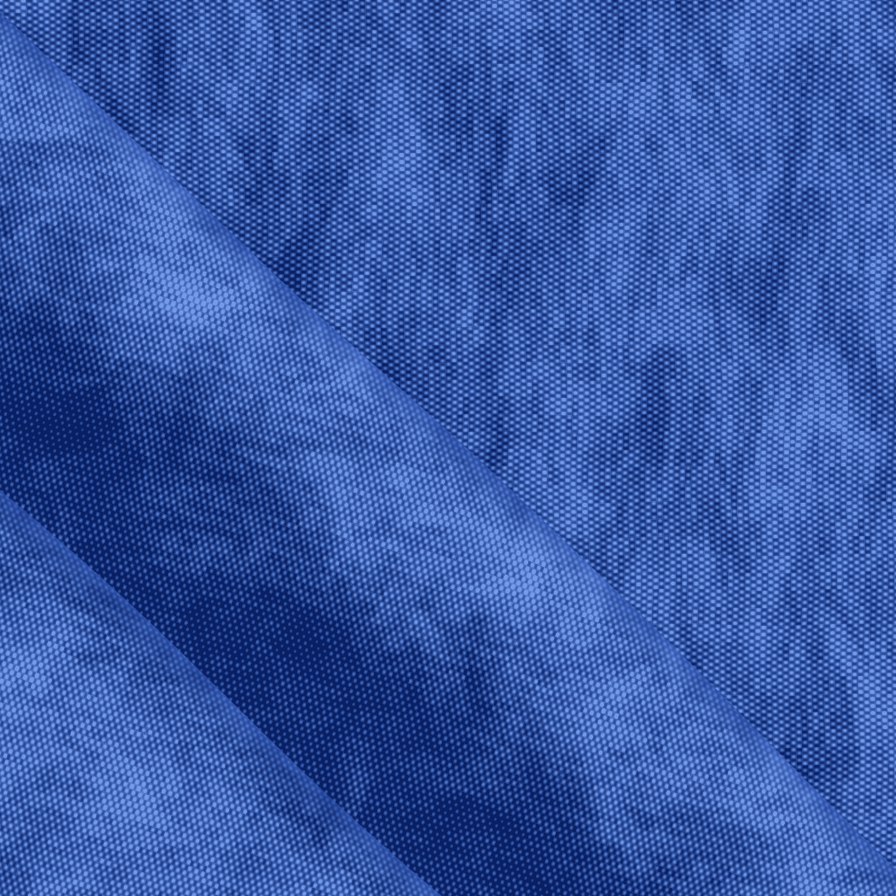
Reproduce this texture procedurally as a WebGL 2 fragment shader.

```glsl
#version 300 es
precision highp float;

uniform vec2 u_resolution;
out vec4 fragColor;

const vec3 DEEP = vec3(0.03, 0.12, 0.39);
const vec3 MID  = vec3(0.205, 0.345, 0.66);
const vec3 HIGH = vec3(0.46, 0.61, 0.92);
const vec3 RIM  = vec3(0.20, 0.35, 0.74);

const vec2 THREADS = vec2(128.0, 78.0);     // crossings along and across a thread
const float WEAVE_CONTRAST = 0.42;
const float RIB = 0.22;                     // strength of the thread rows
const float GRAIN = 0.20;                   // uneven brightness of the threads
const float MOTTLE = 0.19;
const float FOLD_TILT = 0.36;               // weave rotation on the folded cloth
const vec2 UPPER_FOLD = vec2(0.987, -0.957); // height at left, slope
const vec2 LOWER_FOLD = vec2(0.453, -0.915);
const float TAU = 6.28318;

mat2 rotation(float a) {
  return mat2(cos(a), sin(a), -sin(a), cos(a));
}

float hash(vec2 p) {
  return fract(sin(dot(p, vec2(127.1, 311.7))) * 4375.85);
}

// Lightly warped sines in octaves, roughly -1 to 1
float layeredSines(vec2 p) {
  float sum = 0.0, amp = 0.6;
  for (int i = 0; i < 6; i++) {
    p += 0.4 * sin(p.yx * 1.7 + float(i) * 1.9);
    sum += amp * sin(p.x) * cos(p.y);
    p = rotation(1.1) * p * 1.65 + 2.3;
    amp *= 0.74;
  }
  return sum;
}

// Staggered crossings on threads that run along x
float weave(vec2 p) {
  p += 0.0012 * sin(p.yx * 31.0);
  vec2 t = THREADS * p;
  vec2 c = cos(TAU * t);
  float rib = cos(2.0 * TAU * t.y);
  float grain = hash(floor(t * vec2(0.4, 2.0) + 0.5)) - 0.5;
  return WEAVE_CONTRAST * (c.x * c.y + RIB * rib) + GRAIN * grain;
}

float spot(vec2 p, vec2 center, vec2 radius) {
  vec2 q = (p - center) / radius;
  return exp(-dot(q, q));
}

float foldHeight(vec2 fold, float x) {
  return fold.x + fold.y * x;
}

// Weave turned with the fold and squeezed as it curves away
float foldedWeave(vec2 p, float depth) {
  vec2 normal = normalize(vec2(1.0, 1.05));
  vec2 q = p + normal * 0.010 * exp(-depth / 0.04);
  return weave(rotation(FOLD_TILT) * q) * mix(0.5, 0.95, smoothstep(0.0, 0.06, depth));
}

float flatCloth(vec2 p, float gap) {
  float v = 0.49 + MOTTLE * layeredSines(p * vec2(22.0, 11.0) + 1.0);
  v += 0.07 * smoothstep(0.4, 0.9, p.x);
  v -= 0.08 * exp(-gap / 0.05);
  // Creases and worn patches
  v -= 0.26 * spot(p, vec2(0.555, 0.84), vec2(0.013, 0.05));
  v -= 0.22 * spot(p, vec2(0.54, 0.75), vec2(0.014, 0.06));
  v -= 0.22 * spot(p, vec2(0.305, 0.92), vec2(0.012, 0.09));
  v -= 0.22 * spot(p, vec2(0.18, 0.94), vec2(0.014, 0.09));
  v -= 0.16 * spot(p, vec2(0.555, 0.53), vec2(0.02, 0.07));
  v += 0.14 * spot(p, vec2(0.26, 0.88), vec2(0.035, 0.05));
  v += 0.14 * spot(p, vec2(0.595, 0.85), vec2(0.03, 0.05));
  return v + weave(p.yx); // upright threads
}

float rolledCloth(vec2 p, float depth) {
  vec2 along = rotation(0.78) * p;
  float v = mix(0.67, 0.10, smoothstep(0.08, 0.43, depth));
  v -= 0.12 * exp(-depth / 0.03);
  v += MOTTLE * 0.9 * layeredSines(along * vec2(18.0, 20.0) + 4.0);
  // Hollows and raised patches
  v -= 0.16 * spot(p, vec2(0.10, 0.60), vec2(0.035, 0.035));
  v -= 0.14 * spot(p, vec2(0.22, 0.52), vec2(0.05, 0.06));
  v -= 0.12 * spot(p, vec2(0.47, 0.18), vec2(0.05, 0.06));
  v += 0.13 * spot(p, vec2(0.21, 0.71), vec2(0.06, 0.05));
  v += 0.13 * spot(p, vec2(0.57, 0.36), vec2(0.06, 0.06));
  return v + foldedWeave(p, depth);
}

float frontCloth(vec2 p, float depth) {
  float v = mix(0.40, 0.60, smoothstep(0.0, 0.14, depth));
  v += MOTTLE * 0.7 * layeredSines(p * vec2(20.0, 19.0) + 8.0);
  v += 0.10 * spot(p, vec2(0.07, 0.22), vec2(0.08, 0.07));
  v += 0.10 * spot(p, vec2(0.20, 0.13), vec2(0.06, 0.05));
  return v + foldedWeave(p, depth);
}

vec3 dye(float v) {
  v = clamp(v, 0.0, 1.0);
  return v < 0.5 ? mix(DEEP, MID, v * 2.0) : mix(MID, HIGH, v * 2.0 - 1.0);
}

void main() {
  vec2 p = gl_FragCoord.xy / u_resolution;
  float soft = 1.2 / u_resolution.y;
  float bow = 0.012 * smoothstep(0.3, 0.56, p.x) * smoothstep(1.0, 0.7, p.x);
  float upper = foldHeight(UPPER_FOLD, p.x) + bow - p.y;
  float lower = foldHeight(LOWER_FOLD, p.x) + 0.006 * sin(p.x * 12.0) - p.y;

  // Stack the layers from back to front
  vec3 color = dye(flatCloth(p, max(-upper, 0.0)));
  vec3 rolled = dye(rolledCloth(p, max(upper, 0.0)));
  rolled = mix(rolled, RIM, 0.5 * exp(-max(upper, 0.0) / 0.012));
  vec3 front = dye(frontCloth(p, max(lower, 0.0)));
  front = mix(front, RIM, 0.5 * exp(-max(lower, 0.0) / 0.012));
  color = mix(color, rolled, smoothstep(-soft, soft, upper));
  color = mix(color, front, smoothstep(-soft, soft, lower));
  fragColor = vec4(color, 1.0);
}
```
